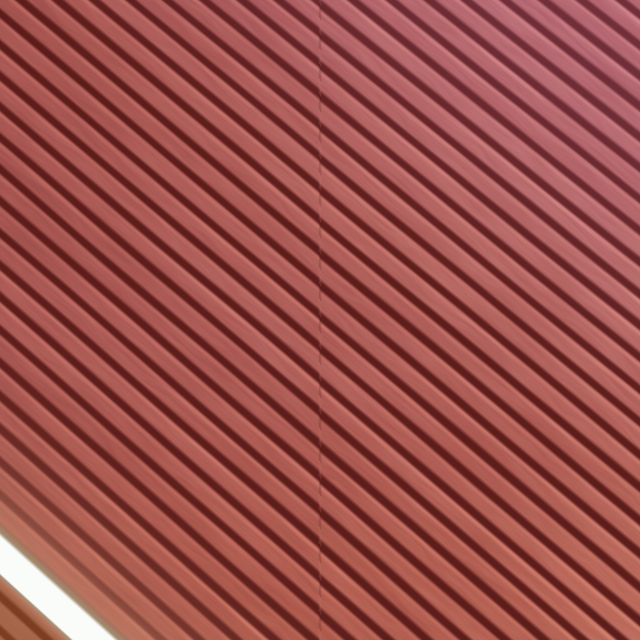
Give the GLSL for this texture, as a WebGL 1 fragment shader.

```glsl
precision highp float;
uniform vec2 u_resolution;

#define SLAT_DENSITY 18.5
#define DENSITY_GAIN 1.2
#define GROOVE_PHASE 0.22
#define FAN 0.08
#define SLOPE 0.92
#define GROOVE_CORE 0.065
#define GROOVE_SOFT 0.215
#define SEAM_SHIFT 0.05
#define LAMP_LOW 0.1
#define LAMP_HIGH 0.167

const vec3 WOOD = vec3(0.67, 0.35, 0.33);
const vec3 WOOD_LIGHT = vec3(0.75, 0.45, 0.42);
const vec3 WOOD_SHADE = vec3(0.57, 0.265, 0.255);
const vec3 GROOVE = vec3(0.35, 0.105, 0.095);
const vec3 GLOW = vec3(0.76, 0.54, 0.43);
const vec3 LAMP = vec3(0.98, 0.99, 0.98);
const vec3 LAMP_RIM = vec3(0.62, 0.57, 0.46);

float hash(vec2 p) {
  p = fract(p * vec2(0.1031, 0.1137));
  p += dot(p, p.yx + 33.33);
  return fract((p.x + p.y) * p.x * 7.31 + p.y * 5.17);
}

float noise(vec2 p) {
  vec2 i = floor(p), f = fract(p);
  f = f * f * (3.0 - 2.0 * f);
  return mix(mix(hash(i), hash(i + vec2(1.0, 0.0)), f.x),
             mix(hash(i + vec2(0.0, 1.0)), hash(i + vec2(1.0, 1.0)), f.x), f.y);
}

float fbm(vec2 p) {
  float sum = 0.0, amp = 0.5;
  for (int k = 0; k < 4; k++) {
    sum += amp * noise(p);
    p = p * 2.03 + 17.3;
    amp *= 0.5;
  }
  return sum;
}

void main() {
  vec2 uv = gl_FragCoord.xy / u_resolution;
  float px = 1.0 / u_resolution.y;

  // Slanted slats fanning out slightly to the right
  float across = (uv.y + SLOPE * uv.x) / (1.0 + FAN * uv.x);
  float along = uv.x - 0.85 * uv.y;
  float rightHalf = smoothstep(0.5 - px, 0.5 + px, uv.x);
  float index = across * (SLAT_DENSITY + DENSITY_GAIN * across)
              - GROOVE_PHASE + SEAM_SHIFT * (rightHalf - 0.5);
  index += 0.05 * (noise(vec2(along * 3.0 + 9.0, across * 8.0)) - 0.5);
  float slat = floor(index);
  float pos = index - slat;
  float toGroove = pos - step(0.5, pos);

  // Wood tone: broad light, slat variation and stretched grain
  float slatTone = hash(vec2(slat + 41.0, 7.0)) - 0.5;
  float warp = fbm(vec2(along * 6.0 + 20.0, across * 14.0 + slat));
  float grain = fbm(vec2(along * 9.0 + slat * 3.7 + 50.0, across * 130.0 + warp * 5.0 + 30.0)) - 0.47;
  float fibre = noise(vec2(along * 40.0 + 90.0, across * 330.0 + warp * 8.0)) - 0.5;
  float cloud = fbm(uv * 3.0 + 60.0) - 0.47;
  float tone = 0.04 + 0.62 * (uv.x - 0.28) + 0.22 * slatTone
             + 0.8 * grain + 0.14 * fibre + 0.6 * cloud;
  vec3 color = mix(WOOD, WOOD_LIGHT, clamp(tone, 0.0, 1.3));
  color = mix(color, WOOD_SHADE, clamp(-tone, 0.0, 0.8));

  // Lit edge below each groove
  float rim = smoothstep(-0.38, -0.25, toGroove) * (1.0 - smoothstep(-0.22, -0.12, toGroove));
  color += vec3(0.06, 0.055, 0.045) * rim * (0.5 + noise(vec2(along * 5.0 + 30.0, slat)));

  // Cool tint at the upper right, warm tint at the lower right
  float cool = smoothstep(1.05, 1.85, uv.x * 0.8 + uv.y * 1.1);
  float warm = smoothstep(0.5, 0.0, uv.y);
  color += cool * vec3(0.01, 0.02, 0.085) + warm * vec3(0.015, 0.005, -0.025);

  // Grooves: dark core, longer soft shade on the upper side
  float reach = toGroove < 0.0 ? -toGroove : toGroove * 0.8;
  float width = 1.0 + 0.25 * (noise(vec2(along * 4.0 + 11.0, slat * 5.3)) - 0.5);
  float groove = 1.0 - smoothstep(GROOVE_CORE * width, GROOVE_SOFT * width, reach);
  vec3 grooveColor = GROOVE + cool * vec3(0.08, 0.07, 0.12);
  float nearLamp = exp(-max(across - LAMP_HIGH, 0.0) * 13.0);
  color = mix(color, grooveColor, groove * (0.96 - 0.5 * nearLamp));

  // Faint broken seam down the centre
  float seam = 1.0 - smoothstep(0.0008, 0.0008 + 1.5 * px, abs(uv.x - 0.5));
  color = mix(color, mix(WOOD_LIGHT, GROOVE, step(0.5, pos)), 0.22 * seam);

  // Glow and lamp strip in the lower left corner
  color = mix(color, GLOW, 0.7 * nearLamp);
  float below = 1.0 - smoothstep(LAMP_LOW - 0.02, LAMP_LOW, across);
  color = mix(color, vec3(0.62, 0.37, 0.25) - 0.2 * groove, 0.75 * below);
  float halo = smoothstep(LAMP_LOW - 0.006, LAMP_LOW, across)
             * (1.0 - smoothstep(LAMP_HIGH, LAMP_HIGH + 0.022, across));
  color = mix(color, LAMP_RIM, 0.75 * halo);
  float lamp = smoothstep(LAMP_LOW, LAMP_LOW + 0.004 + px, across)
             * (1.0 - smoothstep(LAMP_HIGH - 0.007, LAMP_HIGH + 0.003, across));
  color = mix(color, LAMP, lamp);

  gl_FragColor = vec4(clamp(color, 0.0, 1.0), 1.0);
}
```
